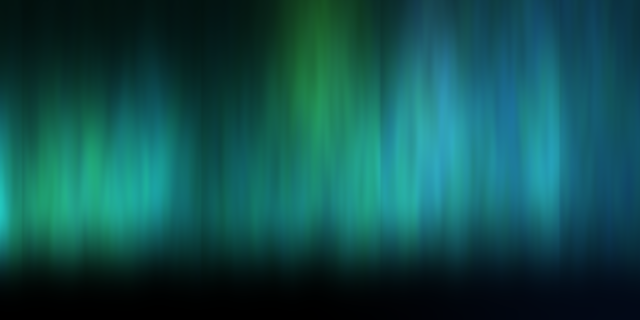
Give the GLSL for this background, as a Shadertoy shader.

```glsl
// Aurora curtains over a dark sky: soft glows with a short lower fade and
// a long upper fade are added together, then combed into vertical rays
// by stretched gradient noise that varies both brightness and hue.

#define RAY_FREQ 26.0      // coarsest rays across the canvas
#define RAY_STRETCH 2.6    // noise cells along the height
#define RAY_CONTRAST 0.34
#define HUE_SHIFT 0.17
#define HEM_WAVE 0.04      // unevenness of the lower hem
#define FLOOR_FADE 0.23    // height at which the ground darkness ends
#define CREASE_SPACING 0.28
#define CREASE_DEPTH 0.13

vec2 hashGradient(vec2 cell) {
    vec2 h = vec2(dot(cell, vec2(127.1, 311.7)), dot(cell, vec2(269.5, 183.3)));
    return 2.0 * fract(sin(h) * 43758.5) - 1.0;
}

float gradientNoise(vec2 p) {
    vec2 i = floor(p), f = fract(p);
    vec2 u = f * f * f * (f * (f * 6.0 - 15.0) + 10.0);
    float a = dot(hashGradient(i), f);
    float b = dot(hashGradient(i + vec2(1, 0)), f - vec2(1, 0));
    float c = dot(hashGradient(i + vec2(0, 1)), f - vec2(0, 1));
    float d = dot(hashGradient(i + vec2(1, 1)), f - vec2(1, 1));
    return mix(mix(a, b, u.x), mix(c, d, u.x), u.y);
}

// Octaves refine mostly across x, so finer rays are also shorter streaks.
float rays(vec2 p, float seed) {
    float sum = 0.0, weight = 0.6;
    vec2 freq = vec2(RAY_FREQ, RAY_STRETCH);
    for (int i = 0; i < 3; i++) {
        sum += weight * gradientNoise(p * freq + seed);
        freq *= vec2(2.0, 1.4);
        weight *= 0.62;
        seed += 17.3;
    }
    return sum;
}

// Sharp-edged shade on the right of each evenly spaced fold.
float creases(float x) {
    float d = fract((x - 0.032) / CREASE_SPACING) * CREASE_SPACING;
    return 1.0 - CREASE_DEPTH * smoothstep(0.0, 0.005, d) * exp(-d / 0.02);
}

// Glow centred at c, with separate fades above and below.
float curtain(vec2 p, vec2 c, float width, float above, float below) {
    vec2 d = p - c;
    d /= vec2(width, d.y > 0.0 ? above : below);
    return exp(-dot(d, d));
}

vec3 skyBase(vec2 p) {
    float haze = smoothstep(0.0, 0.4, p.y) * (1.0 - 0.5 * smoothstep(0.6, 1.0, p.y));
    float east = smoothstep(0.5, 1.0, p.x);
    vec3 sky = vec3(0.018, 0.14, 0.125) * haze;
    return sky + east * vec3(0.025, 0.10, 0.15) * smoothstep(0.0, 0.5, p.y);
}

vec3 aurora(vec2 p) {
    vec3 light = skyBase(p);
    // Western green bank and its cyan rims
    light += vec3(0.07, 0.42, 0.48) * curtain(p, vec2(-0.005, 0.35), 0.028, 0.28, 0.15);
    light += vec3(0.12, 0.54, 0.40) * curtain(p, vec2(0.11, 0.36), 0.12, 0.29, 0.17);
    light += vec3(0.04, 0.26, 0.31) * curtain(p, vec2(0.23, 0.40), 0.055, 0.31, 0.18);
    // Dim gap and tall green column
    light += vec3(0.04, 0.25, 0.25) * curtain(p, vec2(0.39, 0.36), 0.13, 0.31, 0.17);
    light += vec3(0.08, 0.24, 0.05) * curtain(p, vec2(0.50, 0.76), 0.07, 0.50, 0.27);
    // Central teal bank and blue column
    light += vec3(0.10, 0.43, 0.40) * curtain(p, vec2(0.605, 0.39), 0.14, 0.41, 0.18);
    light += vec3(0.09, 0.15, 0.20) * curtain(p, vec2(0.675, 0.62), 0.05, 0.46, 0.24);
    // Eastern blue veil with a brighter fold
    light += vec3(0.06, 0.20, 0.25) * curtain(p, vec2(0.81, 0.50), 0.15, 0.65, 0.26);
    light += vec3(0.05, 0.21, 0.18) * curtain(p, vec2(0.85, 0.45), 0.035, 0.30, 0.18);
    return light;
}

void mainImage(out vec4 fragColor, in vec2 fragCoord) {
    vec2 uv = fragCoord / iResolution.xy;

    // Uneven hems
    float hem = HEM_WAVE * gradientNoise(vec2(uv.x * 18.0, 4.7));
    vec3 color = aurora(uv + vec2(0.0, hem));

    // Ray brightness, with green and blue traded against each other
    float brightness = creases(uv.x) * (1.0 + RAY_CONTRAST * rays(uv, 3.1));
    float hue = HUE_SHIFT * rays(uv, 51.7);
    color *= brightness * vec3(1.0, 1.0 + 0.6 * hue, 1.0 - 1.6 * hue);

    // Dark ground with a faint blue eastern horizon
    color *= smoothstep(-0.03, FLOOR_FADE, uv.y + hem * 0.5);
    color += vec3(0.008, 0.035, 0.09) * smoothstep(0.45, 1.0, uv.x) * (1.0 - 0.8 * uv.y);

    fragColor = vec4(clamp(color, 0.0, 1.0), 1.0);
}
```
